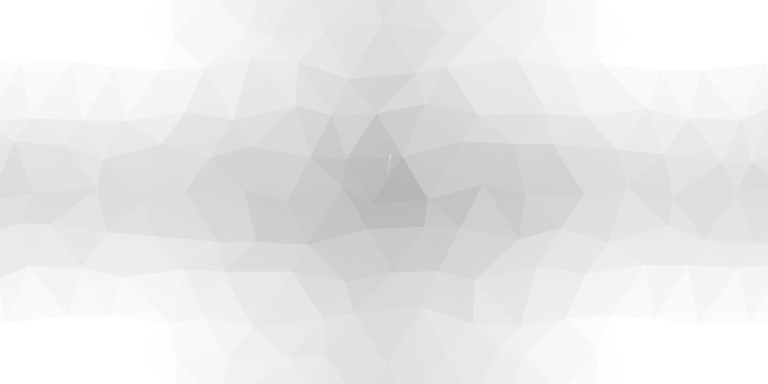
Reproduce this background procedurally as a Shadertoy shader.

```glsl
const vec2 CENTER = vec2(1.003, 0.4975);
const vec2 SPACING = vec2(0.13, 0.1068);

vec2 hash2(vec2 p) {
    p = vec2(dot(p, vec2(127.1, 311.7)), dot(p, vec2(269.5, 183.3)));
    return fract(sin(p) * 43758.55);
}

// Corner of a staggered, jittered triangular lattice
vec2 latticePoint(vec2 id) {
    vec2 jitter = (hash2(id) - 0.5) * vec2(0.58, 0.54);
    return CENTER + SPACING * (vec2(id.x + 0.5 * id.y, id.y) + jitter);
}

float side(vec2 a, vec2 b, vec2 p) {
    vec2 e = b - a, d = p - a;
    return e.x * d.y - e.y * d.x;
}

bool insideTriangle(vec2 a, vec2 b, vec2 c, vec2 p) {
    return min(side(a, b, p), min(side(b, c, p), side(c, a, p))) >= 0.0;
}

// Two crossed bands of shadow, one upright and one level
float shadow(vec2 p) {
    vec2 band = max(1.0 - abs(p - CENTER) / vec2(0.612, 0.339), 0.0);
    return dot(band, vec2(0.132, 0.142));
}

// Each facet takes its tone mostly from its middle
float facetShadow(vec2 a, vec2 b, vec2 c, vec2 p, vec2 seed) {
    vec2 middle = (a + b + c) / 3.0;
    float variation = mix(0.91, 1.09, hash2(seed + 37.0).x);
    return shadow(mix(middle, p, 0.2)) * variation;
}

float meshShadow(vec2 p) {
    vec2 grid = (p - CENTER) / SPACING;
    vec2 cell = floor(vec2(grid.x - 0.5 * grid.y, grid.y));
    for (int j = -1; j <= 1; j++) {
        for (int i = -1; i <= 1; i++) {
            vec2 id = cell + vec2(i, j);
            vec2 a = latticePoint(id);
            vec2 b = latticePoint(id + vec2(1, 0));
            vec2 c = latticePoint(id + vec2(0, 1));
            vec2 d = latticePoint(id + vec2(1, 1));
            if (insideTriangle(a, b, c, p)) return facetShadow(a, b, c, p, id);
            if (insideTriangle(b, d, c, p)) return facetShadow(b, d, c, p, id + 0.5);
        }
    }
    return shadow(p);
}

// Thin pale crack that narrows toward its lower end
float crack(vec2 p, float pixel) {
    vec2 foot = vec2(1.007, 0.531), top = vec2(1.0174, 0.597);
    vec2 axis = top - foot;
    float t = clamp(dot(p - foot, axis) / dot(axis, axis), 0.0, 1.0);
    float dist = length(p - foot - axis * t);
    return t * (1.0 - smoothstep(0.0, 0.0015 + pixel, dist));
}

void mainImage(out vec4 fragColor, in vec2 fragCoord) {
    // Four samples smooth the facet edges
    float darkness = 0.0;
    for (int k = 0; k < 4; k++) {
        vec2 offset = vec2(k % 2, k / 2) * 0.5 - 0.25;
        darkness += 0.25 * meshShadow((fragCoord + offset) / iResolution.y);
    }
    float gray = 1.0 - darkness;
    gray += 0.1 * crack(fragCoord / iResolution.y, 1.0 / iResolution.y);
    fragColor = vec4(vec3(gray), 1.0);
}
```
